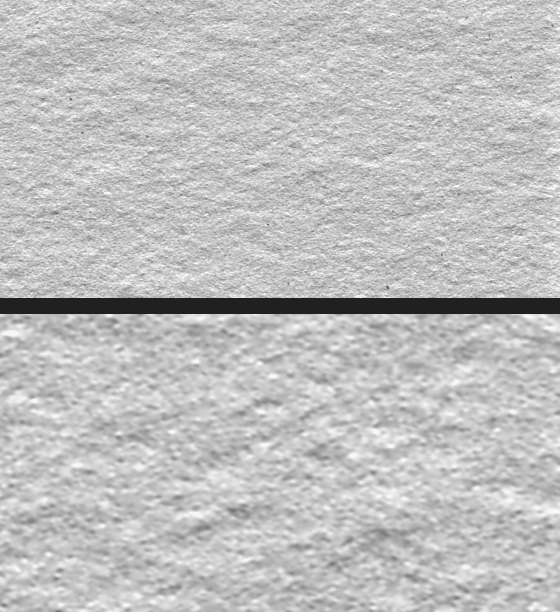
Top, the full canvas; bottom, a detail of the centre.
Give the GLSL for this texture, as a WebGL 2 fragment shader.

```glsl
#version 300 es
precision highp float;

uniform vec2 u_resolution;
out vec4 fragColor;

// Three random values in 0..1 for a grid cell
vec3 hash3(vec2 cell, float seed) {
    vec3 q = fract(vec3(cell.xyx + seed * 7.31) * vec3(0.1031, 0.1030, 0.0973));
    q += dot(q, q.yxz + 33.33);
    return fract((q.xxy + q.yzz) * q.zyx);
}

// Cellular relief: each cell holds one soft bump or dent, and the
// slope of their sum towards the light is returned (deviation near 1)
float reliefSlope(vec2 p, vec2 light, float seed) {
    const float tightness = 5.0;
    const float gain = 13.8;
    vec2 cell = floor(p);
    float slope = 0.0;
    for (int y = -1; y <= 1; y++) {
        for (int x = -1; x <= 1; x++) {
            vec2 neighbour = cell + vec2(x, y);
            vec3 rnd = hash3(neighbour, seed);
            vec2 d = p - neighbour - rnd.xy;
            slope += (2.0 * rnd.z - 1.0) * dot(d, light) * exp(-tightness * dot(d, d));
        }
    }
    return slope * gain;
}

// Layered sines that let the grain wander gently about the horizontal
vec2 bend(vec2 p) {
    return vec2(sin(p.y * 17.0 + 2.0 * sin(p.x * 6.0)),
                sin(p.x * 19.0 + 1.7 * sin(p.y * 9.0))
                + 0.5 * sin(p.x * 37.0 - p.y * 21.0)) * 0.004;
}

// Sparse dark inclusions, at most one per cell
float specks(vec2 p, float density, float radius, float pixel, float seed) {
    vec2 cell = floor(p * density);
    vec3 place = hash3(cell, seed);
    vec3 kind = hash3(cell, seed + 5.0);
    vec2 d = p - (cell + 0.15 + 0.7 * place.xy) / density;
    d.x += d.y * (kind.x - 0.5);
    d.y /= mix(0.9, 1.8, kind.y * kind.y);
    float size = radius * mix(0.6, 1.1, kind.z);
    float cover = 1.0 - smoothstep(size - pixel * 0.5, size + pixel * 0.7, length(d));
    return cover * step(place.z, 0.42) * mix(0.4, 1.0, kind.x);
}

void main() {
    vec2 p = gl_FragCoord.xy / u_resolution.y;
    float across = gl_FragCoord.x / u_resolution.x;
    float pixel = 1.0 / u_resolution.y;
    vec2 above = vec2(0.0, 1.0);
    vec2 leftish = normalize(vec2(-0.4, 1.0));
    vec2 rightish = normalize(vec2(0.4, 1.0));

    // Flattened clumps of pulp
    vec2 q = p + bend(p);
    float shade = 0.765;
    shade += 0.011 * reliefSlope(q * vec2(4.0, 6.0), above, 1.0);
    shade += 0.019 * reliefSlope(q * vec2(13.0, 20.0), above, 2.0);
    shade += 0.030 * reliefSlope(q * vec2(27.0, 40.0), above, 3.0);

    // Rounder tooth, lit from either side so that no slant builds up
    shade += 0.024 * reliefSlope(q * vec2(52.0, 70.0), leftish, 4.0);
    shade += 0.024 * reliefSlope(q * vec2(58.0, 78.0), rightish, 6.0);
    shade += 0.035 * reliefSlope(p * vec2(104.0, 132.0), leftish, 7.0);
    shade += 0.035 * reliefSlope(p * vec2(116.0, 144.0), rightish, 8.0);

    // Paler right margin
    shade += 0.05 * smoothstep(0.965, 1.0, across);

    // Dark flecks
    shade = mix(shade, 0.28, 0.85 * specks(p, 5.0, 0.0040, pixel, 9.0));

    fragColor = vec4(vec3(clamp(shade, 0.0, 0.97)), 1.0);
}
```
